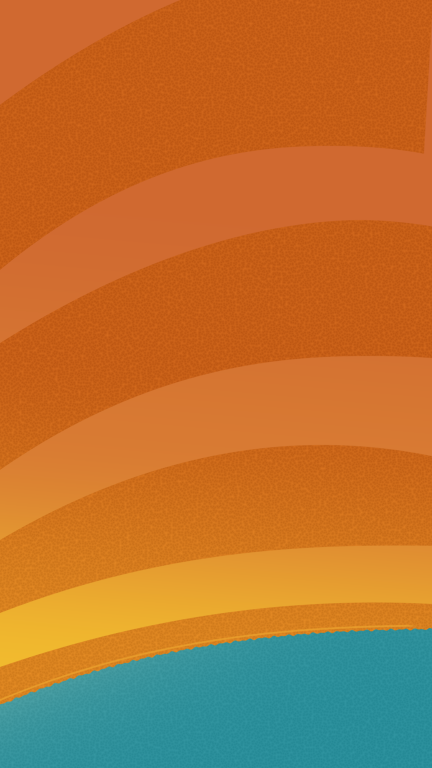
Give the GLSL for this background, as a Shadertoy shader.

```glsl
const vec3 LIGHT_TOP = vec3(0.815, 0.412, 0.190);
const vec3 LIGHT_MID = vec3(0.850, 0.485, 0.200);
const vec3 LIGHT_LOW = vec3(0.945, 0.730, 0.180);
const vec3 DARK_TOP = vec3(0.775, 0.367, 0.088);
const vec3 DARK_LOW = vec3(0.850, 0.510, 0.122);
const vec3 TEAL = vec3(0.157, 0.553, 0.602);
const vec3 TEAL_SHEEN = vec3(0.310, 0.620, 0.630);
const vec3 RIM = vec3(0.925, 0.640, 0.180);
const float GRAIN_CELLS = 300.0;
const float GRAIN_DARK = 0.080;
const float GRAIN_TEAL = 0.045;
const float RIM_GAP = 0.0065;
const float RIM_WIDTH = 0.0012;
const float ROUGHNESS = 0.0007;

// Each arch: crest x, crest height, drop at the left side, curve power
const int ARCH_COUNT = 8;
const vec4 ARCHES[ARCH_COUNT] = vec4[](
    vec4(0.958, 1.064, 0.2005, 2.00),
    vec4(0.764, 0.810, 0.1615, 2.20),
    vec4(0.833, 0.7135, 0.1602, 1.85),
    vec4(0.856, 0.5365, 0.1484, 2.25),
    vec4(0.745, 0.4206, 0.1237, 2.00),
    vec4(0.926, 0.2897, 0.0879, 2.30),
    vec4(0.868, 0.2155, 0.0840, 2.00),
    vec4(1.088, 0.1810, 0.0990, 2.60));

float archHeight(vec4 arch, float x) {
    return arch.y - arch.z * pow(abs(1.0 - x / arch.x), arch.w);
}

vec2 hash2(vec2 p) {
    vec3 q = fract(p.xyx * vec3(0.1031, 0.1030, 0.0973));
    q += dot(q, q.yzx + 33.33);
    return fract((q.xx + q.yz) * q.zy);
}

// Distance to the nearest scattered point, centred around zero
float cellGrain(vec2 p) {
    vec2 cell = floor(p), local = fract(p);
    float nearest = 2.0;
    for (int j = -1; j <= 1; j++)
        for (int i = -1; i <= 1; i++) {
            vec2 offset = vec2(i, j);
            nearest = min(nearest, length(offset + hash2(cell + offset) - local));
        }
    return nearest - 0.45;
}

vec3 lightPaint(float h) {
    vec3 color = mix(LIGHT_MID, LIGHT_TOP, smoothstep(0.36, 0.74, h));
    return mix(LIGHT_LOW, color, smoothstep(0.10, 0.42, h));
}

vec3 darkPaint(float h, float grain) {
    vec3 color = mix(DARK_LOW, DARK_TOP, smoothstep(0.14, 0.54, h));
    return color + grain * GRAIN_DARK * vec3(1.0, 0.8, 0.45);
}

vec3 tealPaint(float depth, float x, float grain) {
    float sheen = exp(-max(depth, 0.0) / 0.07) * mix(0.85, 0.15, smoothstep(0.0, 0.9, x));
    return mix(TEAL, TEAL_SHEEN, sheen) + grain * GRAIN_TEAL;
}

void mainImage(out vec4 fragColor, in vec2 fragCoord) {
    vec2 uv = fragCoord / iResolution.xy;
    float soft = 0.8 / iResolution.y;
    float grain = cellGrain(fragCoord / iResolution.y * GRAIN_CELLS);
    float h = uv.y + 0.05 * (uv.x - 0.5);

    vec3 light = lightPaint(h);
    vec3 dark = darkPaint(h, grain);
    vec3 color = light;

    // Alternating bands, painted from the top down
    for (int i = 0; i < ARCH_COUNT - 1; i++) {
        float depth = archHeight(ARCHES[i], uv.x) - uv.y;
        float mask = smoothstep(-soft, soft, depth);
        // The first dark band stops short of the right side
        if (i == 0) {
            float side = 0.997 + 0.106 * (uv.y - 0.948);
            mask *= smoothstep(-2.0 * soft, 2.0 * soft, side - uv.x);
        }
        color = mix(color, i % 2 == 0 ? dark : light, mask);
    }

    // Thin bright rim above the teal hill
    float hill = archHeight(ARCHES[ARCH_COUNT - 1], uv.x);
    float rimDistance = abs(uv.y - hill - RIM_GAP * mix(1.0, 0.7, uv.x));
    float rim = 1.0 - smoothstep(RIM_WIDTH - soft, RIM_WIDTH + soft, rimDistance);
    color = mix(color, RIM, 0.75 * rim * (1.0 - smoothstep(0.94, 0.97, uv.x)));

    // Teal hill with a slightly rough edge
    float rough = ROUGHNESS * (sin(uv.x * 210.0) + sin(uv.x * 347.0 + 1.7));
    float depth = hill + rough - uv.y;
    color = mix(color, tealPaint(depth, uv.x, grain), smoothstep(-soft, soft, depth));

    fragColor = vec4(clamp(color, 0.0, 1.0), 1.0);
}
```
